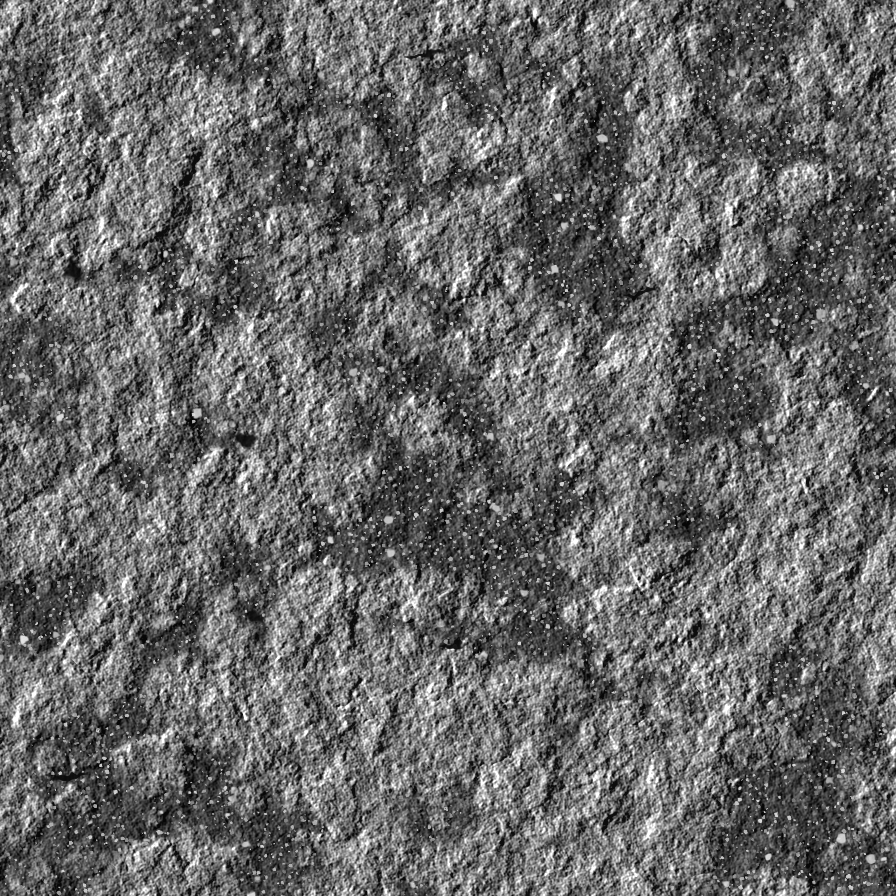
Write a Shadertoy shader that draws this texture.

```glsl
// Rough grey rock: small lumpy stones under side light, dark gritty hollows and small pits.

vec2 hash2(vec2 p) {
    vec3 q = fract(p.xyx * vec3(0.1031, 0.1030, 0.0973));
    q += dot(q, q.yzx + 33.33);
    return fract((q.xx + q.yz) * q.zy);
}

float corner(vec2 cell, vec2 f, vec2 o) {
    return dot(hash2(cell + o) * 2.0 - 1.0, f - o);
}

float gradientNoise(vec2 p) {
    vec2 cell = floor(p), f = fract(p);
    vec2 u = f * f * f * (f * (f * 6.0 - 15.0) + 10.0);
    return mix(mix(corner(cell, f, vec2(0, 0)), corner(cell, f, vec2(1, 0)), u.x),
               mix(corner(cell, f, vec2(0, 1)), corner(cell, f, vec2(1, 1)), u.x), u.y);
}

// Each octave is turned, so the lattice never lines up
float fbm(vec2 p, int octaves, float falloff) {
    float sum = 0.0, weight = 1.0;
    for (int i = 0; i < octaves; i++) {
        p = mat2(1.6, 1.2, -1.2, 1.6) * p + 17.3;
        sum += weight * gradientNoise(p);
        weight *= falloff;
    }
    return sum;
}

// Flat-topped lumps of random size, one per cell
float lumps(vec2 p) {
    vec2 cell = floor(p);
    float top = 0.0;
    for (int y = -1; y <= 1; y++)
    for (int x = -1; x <= 1; x++) {
        vec2 id = cell + vec2(x, y);
        vec2 rnd = hash2(id + 71.0);
        vec2 d = p - id - hash2(id);
        d.y *= 0.85 + 0.5 * rnd.x;
        float rise = smoothstep(0.0, 0.3, 0.3 + 0.35 * rnd.y - length(d));
        top = max(top, rise * (0.6 + 0.4 * rnd.x));
    }
    return top;
}

// x: height, y: how much stone covers the spot
vec2 relief(vec2 p) {
    vec2 q = p + 0.025 * vec2(fbm(p * 10.0, 4, 0.6), fbm(p * 10.0 + 40.0, 4, 0.6));
    float big = lumps(q * 9.0), small = lumps(q * 22.0 + 5.0);
    float rough = fbm(p * 11.0, 5, 0.62);
    return vec2(0.005 * big + 0.0028 * small + 0.0058 * rough, max(big, 0.7 * small));
}

// Scattered angular chips; x: coverage, y: brightness
vec2 grit(vec2 p, float density) {
    p = mat2(0.8, 0.6, -0.6, 0.8) * p;
    p += 0.3 * vec2(gradientNoise(p * 1.7), gradientNoise(p * 1.7 + 9.0));
    vec2 cell = floor(p), chip = vec2(0.0);
    for (int y = -1; y <= 1; y++)
    for (int x = -1; x <= 1; x++) {
        vec2 id = cell + vec2(x, y), rnd = hash2(id + 13.0);
        vec2 d = abs(p - id - hash2(id + 31.0));
        float size = 0.16 + 0.3 * rnd.y * rnd.y;
        float cover = smoothstep(0.12, -0.12, mix(length(d), d.x + d.y, 0.4) - size);
        cover *= step(rnd.x, density);
        if (cover > chip.x) chip = vec2(cover, fract(rnd.x * 37.0));
    }
    return chip;
}

// Rare black holes, some drawn out into short cracks
float pits(vec2 p) {
    p += 0.07 * vec2(fbm(p * 4.0, 3, 0.6), fbm(p * 4.0 + 30.0, 3, 0.6));
    vec2 id = floor(p), rnd = hash2(id + 57.0);
    vec2 d = fract(p) - 0.3 - 0.4 * hash2(id + 3.0);
    d *= mix(vec2(1.0), vec2(0.6, 3.5), step(0.5, rnd.y));
    return step(rnd.x, 0.3) * smoothstep(0.075, 0.035, length(d));
}

void mainImage(out vec4 fragColor, in vec2 fragCoord) {
    vec2 p = fragCoord / iResolution.y + 3.0;

    // Slope towards the light
    vec2 toLight = normalize(vec2(-0.95, 0.3));
    vec2 here = relief(p);
    float slope = (here.x - relief(p + 0.0016 * toLight).x) / 0.0016;

    // Dark hollows gather in patches between the stones
    float hollow = smoothstep(-0.02, 0.3, fbm(p * 2.4, 5, 0.62) + 0.4 * (0.43 - here.y));
    float stoneTone = 0.47 + 0.1 * fbm(p * 6.0 + 21.0, 3, 0.7);
    float grain = fbm(p * 85.0 + 11.0, 2, 0.9);
    float grey = mix(stoneTone, 0.23, hollow);
    grey *= max(0.1, 1.0 + 1.5 * slope + 0.65 * grain);

    // Grit, dense in the hollows and sparse on the stones
    vec2 fine = grit(p * 170.0, 0.5);
    vec2 coarse = grit(p * 75.0 + 7.0, 0.07);
    grey = mix(grey, 0.45 + 0.5 * fine.y, fine.x * (0.08 + 0.77 * hollow));
    grey = mix(grey, 0.75 + 0.25 * coarse.y, coarse.x * (0.15 + 0.7 * hollow));

    grey = mix(grey, 0.03, 0.9 * pits(p * 5.0));
    fragColor = vec4(vec3(clamp(grey, 0.02, 1.0)), 1.0);
}
```
